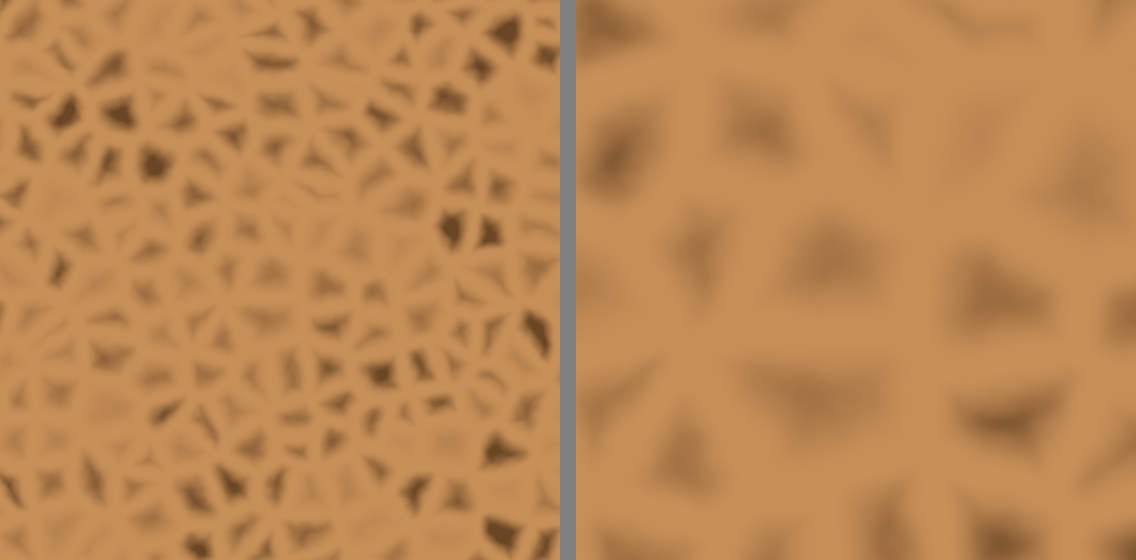
Left, the full canvas; right, a detail of the centre.
Write a three.js fragment shader that draws this texture.

```glsl
varying vec2 vUv;

const float CELLS = 13.0;          // cells across the canvas
const float JITTER = 1.0;          // irregularity of the cell centres
const float RIM = 0.05;            // flat rim, in cell units
const float PIT_DEPTH = 0.58;      // border distance of the deepest shade
const float CREASE_SOFTNESS = 0.10;
const float WARP_SCALE = 1.8;
const float WARP_AMOUNT = 0.24;
const float PATCH_SCALE = 0.45;    // broad variation of the shade
const float GRAIN_SCALE = 3.5;     // fine mottling inside the pits
const float FAINTEST = 0.08;
const float STRONGEST = 1.2;
const vec3 TAN = vec3(0.780, 0.563, 0.345);
const vec3 UMBER = vec3(0.420, 0.275, 0.145);

float hash(vec2 p) {
  return fract(sin(dot(p, vec2(127.1, 311.7))) * 43758.5453);
}

vec2 hash2(vec2 p) {
  return vec2(hash(p), hash(p + 57.3));
}

float valueNoise(vec2 p) {
  vec2 cell = floor(p);
  vec2 f = fract(p);
  f = f * f * (3.0 - 2.0 * f);
  float low = mix(hash(cell), hash(cell + vec2(1.0, 0.0)), f.x);
  float high = mix(hash(cell + vec2(0.0, 1.0)), hash(cell + vec2(1.0, 1.0)), f.x);
  return mix(low, high, f.y);
}

float fbm(vec2 p) {
  float sum = 0.0;
  float amplitude = 0.5;
  for (int i = 0; i < 3; i++) {
    sum += amplitude * valueNoise(p);
    p = p * 2.03 + 17.7;
    amplitude *= 0.5;
  }
  return sum / 0.875;
}

float softMin(float a, float b, float k) {
  float h = max(k - abs(a - b), 0.0) / k;
  return min(a, b) - 0.25 * h * h * k;
}

vec2 cellCentre(vec2 cell) {
  return cell + 0.5 + JITTER * (hash2(cell) - 0.5);
}

// x: distance to the cell border, y: random value of the cell
vec2 voronoiBorder(vec2 p) {
  vec2 base = floor(p);
  vec2 nearestCell = base;
  vec2 toNearest = vec2(0.0);
  float nearest = 100.0;
  for (int y = -1; y <= 1; y++) {
    for (int x = -1; x <= 1; x++) {
      vec2 cell = base + vec2(float(x), float(y));
      vec2 offset = cellCentre(cell) - p;
      float d = dot(offset, offset);
      if (d < nearest) {
        nearest = d;
        nearestCell = cell;
        toNearest = offset;
      }
    }
  }

  float border = 1.0;
  for (int y = -2; y <= 2; y++) {
    for (int x = -2; x <= 2; x++) {
      vec2 offset = cellCentre(nearestCell + vec2(float(x), float(y))) - p;
      vec2 across = offset - toNearest;
      if (dot(across, across) > 0.0001) {
        float d = dot(0.5 * (offset + toNearest), normalize(across));
        border = softMin(border, d, CREASE_SOFTNESS);
      }
    }
  }
  return vec2(border, hash(nearestCell + 91.7));
}

void main() {
  vec2 p = vUv * CELLS + 3.0;

  // Bend the cell borders slightly
  vec2 bend = vec2(fbm(p * WARP_SCALE), fbm(p * WARP_SCALE + 41.0)) - 0.5;
  vec2 cell = voronoiBorder(p + WARP_AMOUNT * bend);

  // Shade the pits, varied per cell, per region and by fine mottling
  float pit = smoothstep(RIM, PIT_DEPTH, cell.x);
  float strength = mix(FAINTEST, STRONGEST, cell.y);
  float region = mix(0.6, 1.4, smoothstep(0.2, 0.8, fbm(p * PATCH_SCALE + 9.0)));
  float mottle = mix(0.75, 1.25, fbm(p * GRAIN_SCALE + 23.0));
  float shade = clamp(pit * strength * region * mottle, 0.0, 1.0);

  gl_FragColor = vec4(mix(TAN, UMBER, shade), 1.0);
}
```
